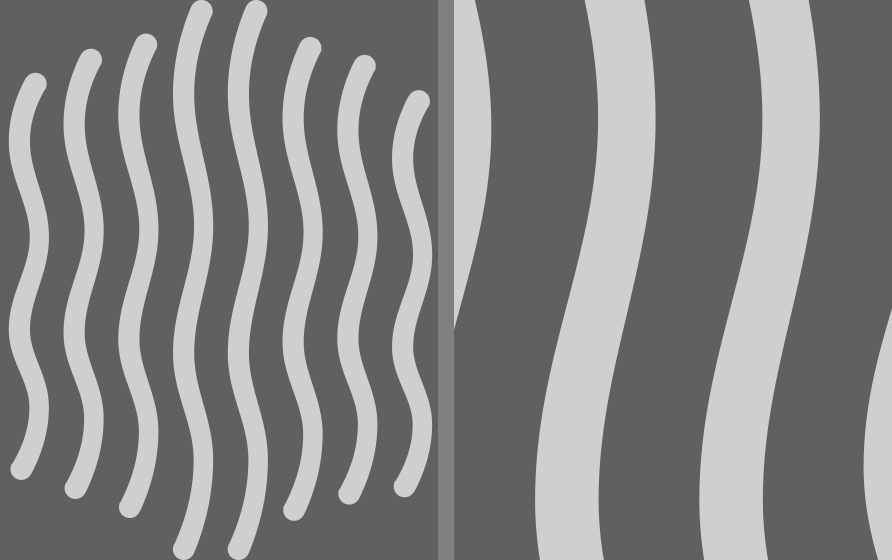
Left, the full canvas; right, a detail of the centre.
Give the GLSL for this pattern, as a Shadertoy shader.

```glsl
// Eight pale, wavy upright strokes with round ends on a dark grey ground.
// Each column stretches one shared wave profile between its own top and bottom;
// the stroke is a slope-corrected distance to that curve, closed by circular caps.

const vec3 GROUND = vec3(0.378);
const vec3 STROKE = vec3(0.812);
const int COLUMNS = 8;
const float COLUMN_SHIFT = 0.0026;  // wave axis relative to the column centre
const float PI = 3.14159265;

// Top and bottom of each stroke, measured downward in canvas heights.
const vec2 SPAN[COLUMNS] = vec2[](
    vec2(0.130, 0.857), vec2(0.087, 0.891), vec2(0.060, 0.925), vec2(0.0, 1.0),
    vec2(0.0, 1.0), vec2(0.066, 0.930), vec2(0.098, 0.901), vec2(0.161, 0.888));

// Turning points of the wave: position along the stroke, sideways offset, half width.
const int NODES = 6;
const vec3 NODE[NODES] = vec3[](
    vec3(0.020, 0.0150, 0.0200), vec3(0.168, -0.0169, 0.0189),
    vec3(0.404, 0.0188, 0.0171), vec3(0.631, -0.0169, 0.0189),
    vec3(0.821, 0.0184, 0.0174), vec3(0.980, -0.0163, 0.0194));

// Returns offset, half width and slope (d offset / dt) at t along the stroke.
vec3 waveProfile(float t) {
    int seg = 0;
    for (int i = 1; i < NODES - 1; i++) if (t > NODE[i].x) seg = i;
    vec3 a = NODE[seg], b = NODE[seg + 1];
    float u = (t - a.x) / (b.x - a.x);

    // Half cosines between turns; parabolas run out to the two ends.
    float blend = 0.5 - 0.5 * cos(PI * u);
    float rate = 0.5 * PI * sin(PI * u);
    if (seg == 0) {
        blend = 1.0 - (1.0 - u) * (1.0 - u);
        rate = 2.0 * (1.0 - u);
    } else if (seg == NODES - 2) {
        blend = u * u;
        rate = 2.0 * u;
    }
    return vec3(mix(a.y, b.y, blend),
                mix(a.z, b.z, clamp(blend, 0.0, 1.0)),
                rate * (b.y - a.y) / (b.x - a.x));
}

// Signed distance to one stroke; p.x is from its axis, p.y runs downward.
float strokeDistance(vec2 p, vec2 span) {
    float len = span.y - span.x;
    vec3 wave = waveProfile((p.y - span.x) / len);
    float slope = wave.z / len;
    float d = abs(p.x - wave.x) / sqrt(1.0 + slope * slope) - wave.y;

    // Round caps replace the curve beyond each end's perpendicular.
    for (int side = 0; side < 2; side++) {
        vec3 node = NODE[side * (NODES - 1)];
        float outward = side == 0 ? -1.0 : 1.0;
        float endY = (side == 0 ? span.x : span.y) - outward * node.z;
        vec3 tip = waveProfile((endY - span.x) / len);
        vec2 fromTip = p - vec2(tip.x, endY);
        vec2 tangent = outward * vec2(tip.z / len, 1.0);
        if (dot(fromTip, tangent) > 0.0) d = length(fromTip) - node.z;
    }
    return d;
}

void mainImage(out vec4 fragColor, in vec2 fragCoord) {
    vec2 p = fragCoord / iResolution.y;
    p.y = 1.0 - p.y;

    // Split the canvas into equal columns, one stroke in each.
    float pitch = iResolution.x / iResolution.y / float(COLUMNS);
    int column = clamp(int(floor(p.x / pitch)), 0, COLUMNS - 1);
    p.x -= (float(column) + 0.5) * pitch + COLUMN_SHIFT;

    float d = strokeDistance(p, SPAN[column]);
    float coverage = clamp(0.5 - d * iResolution.y, 0.0, 1.0);
    fragColor = vec4(mix(GROUND, STROKE, coverage), 1.0);
}
```
